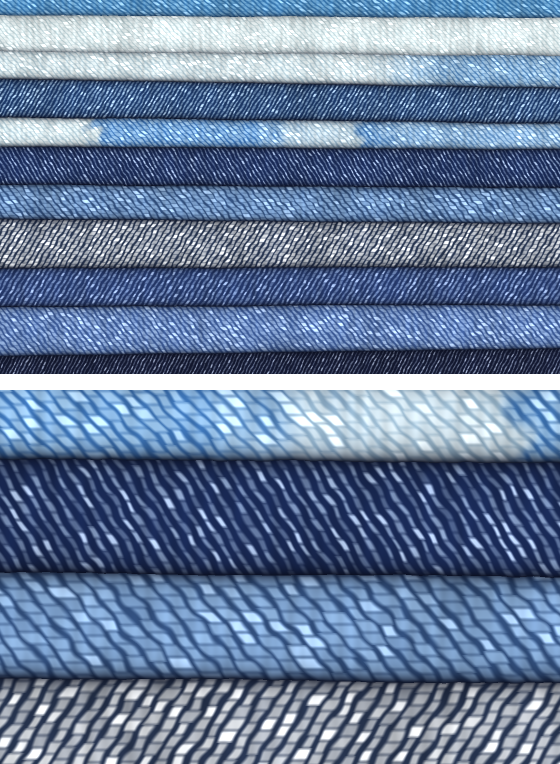
Top: the whole. Bottom: its middle third, enlarged.
Reproduce this texture procedurally as a WebGL 2 fragment shader.

```glsl
#version 300 es
precision highp float;
// Stack of eleven folded denim layers with twill weave, worn patches and dark creases.
uniform vec2 u_resolution;
out vec4 outColor;

const int LAYERS = 11;
const int SAMPLES = 2;              // supersampling per axis
const float WIDTH = 1.5;            // canvas width in canvas heights
const float EDGE_WOBBLE = 0.004;
const float CREASE_SIZE = 0.006;
const float FIBRE_CONTRAST = 0.16;
const float BLOTCH_CONTRAST = 0.14;
const vec3 CREASE_COLOR = vec3(0.04, 0.06, 0.13);
const vec3 BLEACHED_GROOVE = vec3(0.66, 0.75, 0.79);
const vec3 BLEACHED_THREAD = vec3(0.91, 0.94, 0.94);

// Layer boundaries measured down from the top: left end, right end.
const vec2 EDGES[12] = vec2[](
  vec2(-0.03, -0.03), vec2(0.041, 0.047), vec2(0.137, 0.150), vec2(0.212, 0.236),
  vec2(0.313, 0.331), vec2(0.393, 0.400), vec2(0.494, 0.502), vec2(0.586, 0.598),
  vec2(0.718, 0.714), vec2(0.820, 0.815), vec2(0.953, 0.932), vec2(1.05, 1.05));

const vec3 GROOVE[11] = vec3[](
  vec3(0.20, 0.42, 0.62), vec3(0.70, 0.78, 0.80), vec3(0.22, 0.42, 0.64),
  vec3(0.10, 0.20, 0.37), vec3(0.22, 0.42, 0.66), vec3(0.09, 0.15, 0.31),
  vec3(0.18, 0.29, 0.46), vec3(0.14, 0.19, 0.29), vec3(0.13, 0.20, 0.38),
  vec3(0.22, 0.33, 0.55), vec3(0.07, 0.09, 0.18));

const vec3 THREAD[11] = vec3[](
  vec3(0.50, 0.70, 0.84), vec3(0.91, 0.94, 0.94), vec3(0.66, 0.80, 0.91),
  vec3(0.60, 0.73, 0.85), vec3(0.64, 0.79, 0.92), vec3(0.56, 0.65, 0.79),
  vec3(0.56, 0.70, 0.86), vec3(0.85, 0.86, 0.87), vec3(0.52, 0.62, 0.80),
  vec3(0.62, 0.73, 0.89), vec3(0.45, 0.50, 0.61));

// Twill: rib period, lean (x per y), stitch length, share of light thread.
const vec4 WEAVE[11] = vec4[](
  vec4(0.016, 1.2, 0.011, 0.60), vec4(0.014, 0.9, 0.010, 0.78),
  vec4(0.015, 0.9, 0.011, 0.74), vec4(0.011, -0.6, 0.010, 0.50),
  vec4(0.015, 0.9, 0.011, 0.70), vec4(0.012, 0.6, 0.011, 0.40),
  vec4(0.019, 0.8, 0.011, 0.72), vec4(0.015, -0.6, 0.011, 0.66),
  vec4(0.014, -0.6, 0.011, 0.48), vec4(0.016, 0.8, 0.011, 0.62),
  vec4(0.010, -0.5, 0.011, 0.38));

float hash(vec2 p) {
  p = fract(p * vec2(0.1031, 0.1137));
  p += dot(p, p.yx + 33.33);
  return fract((p.x + p.y) * p.x * 17.0);
}

vec2 gradientAt(vec2 cell) {
  float angle = 6.2832 * hash(cell + 71.0);
  return vec2(cos(angle), sin(angle));
}

float gradientNoise(vec2 p) {
  vec2 i = floor(p), f = p - i;
  vec2 w = f * f * f * (f * (f * 6.0 - 15.0) + 10.0);
  vec2 e = vec2(1.0, 0.0);
  float low = mix(dot(gradientAt(i), f), dot(gradientAt(i + e), f - e), w.x);
  float high = mix(dot(gradientAt(i + e.yx), f - e.yx), dot(gradientAt(i + 1.0), f - 1.0), w.x);
  return mix(low, high, w.y);
}

float edgeHeight(int k, float x) {
  float seed = float(k) * 7.3;
  float wobble = gradientNoise(vec2(x * 4.0, seed)) + 0.35 * gradientNoise(vec2(x * 60.0, seed));
  return mix(EDGES[k].x, EDGES[k].y, x / WIDTH) + EDGE_WOBBLE * wobble;
}

// Amount of bleaching along the two patchy layers.
float bleach(int layer, float x) {
  if (layer == 2) return 1.0 - 0.85 * smoothstep(0.95, 1.25, x);
  if (layer != 4) return 0.0;
  float middle = smoothstep(0.68, 0.82, x) * (1.0 - smoothstep(0.94, 0.97, x));
  return 1.0 - smoothstep(0.24, 0.27, x) + 0.8 * middle + 0.3 * smoothstep(0.95, 1.1, x);
}

// x: light thread coverage, y: bright stitch highlight.
vec2 twill(vec2 p, vec4 weave, float seed) {
  vec2 g = vec2((p.x - weave.y * p.y) / weave.x, p.y / weave.z);
  g.x += 0.35 * gradientNoise(p * 45.0 + seed);
  g.y += 0.5 * floor(g.x) + 0.3 * hash(vec2(floor(g.x), seed));
  vec2 cell = floor(g), f = abs(fract(g) - 0.5);
  float tone = hash(cell + seed * 13.0);
  float halfWidth = weave.w * (0.36 + 0.24 * hash(cell + 5.0 + seed));
  float rib = 1.0 - smoothstep(halfWidth - 0.14, halfWidth + 0.14, f.x);
  float stitch = 1.0 - smoothstep(0.25, 0.5, f.y);
  float light = rib * mix(0.55, 1.0, stitch) * mix(tone, 1.0, weave.w);
  return vec2(light, rib * stitch * smoothstep(0.75, 0.9, tone));
}

vec3 denim(vec2 p) {
  // Find the layer and the distances to its two creases.
  int layer = 0;
  for (int k = 1; k < LAYERS; k++) if (p.y > edgeHeight(k, p.x)) layer = k;
  float above = p.y - edgeHeight(layer, p.x);
  float below = edgeHeight(layer + 1, p.x) - p.y;
  float seed = float(layer) * 3.7 + 1.0;

  // Dye and weave.
  float worn = bleach(layer, p.x + 0.05 * gradientNoise(p * 25.0));
  vec3 groove = mix(GROOVE[layer], BLEACHED_GROOVE, worn);
  vec3 thread = mix(THREAD[layer], BLEACHED_THREAD, worn);
  vec2 yarn = twill(p, WEAVE[layer], seed);
  vec3 color = mix(groove, thread, yarn.x) + 0.16 * yarn.y;

  // Upright fibres and broad fading.
  float fibre = gradientNoise(vec2(p.x * 110.0, p.y * 14.0) + seed);
  float blotch = gradientNoise(vec2(p.x * 9.0, p.y * 5.0) + seed * 2.0);
  color *= 1.0 + FIBRE_CONTRAST * fibre + BLOTCH_CONTRAST * blotch;

  // Rounded fold and crease shadow, softer between the pale layers.
  float across = above / (above + below);
  color *= 0.86 + 0.2 * sqrt(max(0.0, sin(3.1416 * across)));
  float lower = (layer < 2 ? 0.45 : 0.95) * exp(-below / CREASE_SIZE);
  float upper = (layer < 3 ? 0.2 : 0.6) * exp(-above / CREASE_SIZE);
  return mix(color, CREASE_COLOR, clamp(lower + upper, 0.0, 1.0));
}

void main() {
  vec3 sum = vec3(0.0);
  for (int j = 0; j < SAMPLES * SAMPLES; j++) {
    vec2 offset = (vec2(j % SAMPLES, j / SAMPLES) + 0.5) / float(SAMPLES) - 0.5;
    vec2 p = (gl_FragCoord.xy + offset) / u_resolution.y;
    sum += denim(vec2(p.x, 1.0 - p.y));
  }
  outColor = vec4(sum / float(SAMPLES * SAMPLES), 1.0);
}
```
